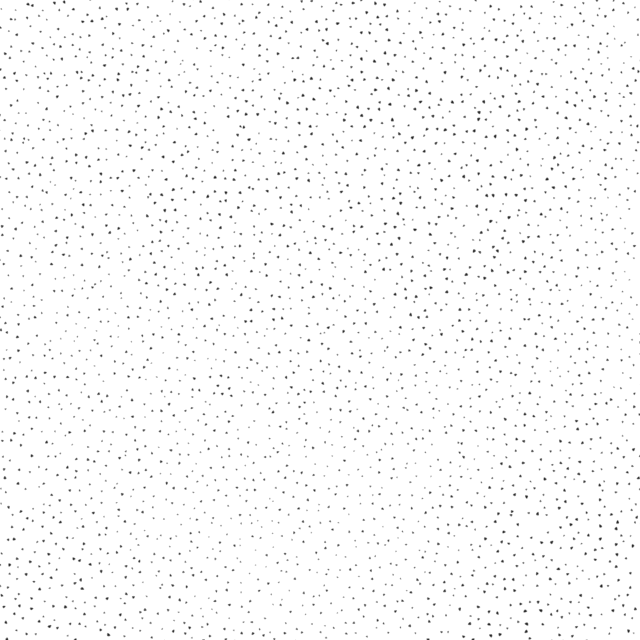
This texture is drawn by a WebGL 1 fragment shader. Its source:

```glsl
precision highp float;
// Fine hand-inked stipple: small black dots, evenly but loosely spaced on white.
// A tilted, staggered grid gets one jittered dot per cell; each dot has its own
// size, slant and wobbly outline, and slow noise swells the dots in patches.

#define CELLS 56.0          // grid cells across the canvas
#define TILT 0.33           // grid rotation in radians
#define JITTER 0.72         // wander of a dot within its cell
#define MISSING 0.03        // share of empty cells
#define RADIUS_MIN 0.0008   // dot radii in canvas units
#define RADIUS_MAX 0.0018
#define STRETCH 0.16        // strongest elongation of a dot
#define WOBBLE 0.12         // unevenness of the outline
#define PATCHES 4.0         // size patches across the canvas
#define SOFTNESS 1.05       // half width of the edge in pixels
#define PAPER vec3(1.0)
#define INK vec3(0.04)

uniform vec2 u_resolution;

float hash(vec2 p) {
  return fract(sin(dot(p, vec2(127.1, 311.7))) * 43758.5453);
}

float valueNoise(vec2 p) {
  vec2 cell = floor(p);
  vec2 f = fract(p);
  f = f * f * (3.0 - 2.0 * f);
  float low = mix(hash(cell), hash(cell + vec2(1.0, 0.0)), f.x);
  float high = mix(hash(cell + vec2(0.0, 1.0)), hash(cell + vec2(1.0)), f.x);
  return mix(low, high, f.y);
}

mat2 rotation(float angle) {
  float c = cos(angle);
  float s = sin(angle);
  return mat2(c, s, -s, c);
}

// Centre of the dot in a cell, in grid units; odd rows are staggered
vec2 dotCentre(vec2 id) {
  vec2 wander = vec2(hash(id + 3.7), hash(id + 19.3)) - 0.5;
  return id + 0.5 + vec2(0.5 * mod(id.y, 2.0), 0.0) + JITTER * wander;
}

// Ink coverage of one dot; offset and edge are in canvas units
float inkDot(vec2 offset, vec2 id, float edge) {
  float patchSize = mix(0.82, 1.25, valueNoise(id / CELLS * PATCHES + 7.0));
  float radius = mix(RADIUS_MIN, RADIUS_MAX, hash(id + 41.9)) * patchSize;

  // Slanted ellipse of constant area with a three-lobed outline
  float stretch = 1.0 + STRETCH * hash(id + 57.1);
  vec2 q = rotation(6.2832 * hash(id + 71.3)) * offset;
  q *= vec2(stretch, 1.0 / stretch);
  float around = atan(q.y, q.x + 1e-7);
  float outline = radius * (1.0 + WOBBLE * sin(3.0 * around + 6.2832 * hash(id + 83.9)));

  // Soft edge, scaled so that dots near pixel size keep their total ink
  float cover = 1.0 - smoothstep(outline - edge, outline + edge, length(q));
  float keepArea = radius * radius / (radius * radius + 0.2 * edge * edge);
  return cover * keepArea * step(MISSING, hash(id + 97.7));
}

void main() {
  float canvas = min(u_resolution.x, u_resolution.y);
  vec2 grid = rotation(TILT) * (gl_FragCoord.xy / canvas) * CELLS;
  float edge = SOFTNESS / canvas;

  // Darkest dot among the neighbouring cells
  float ink = 0.0;
  for (int y = -1; y <= 1; y++) {
    for (int x = -1; x <= 1; x++) {
      vec2 id = floor(grid) + vec2(float(x), float(y));
      vec2 offset = (grid - dotCentre(id)) / CELLS;
      ink = max(ink, inkDot(offset, id, edge));
    }
  }

  gl_FragColor = vec4(mix(PAPER, INK, ink), 1.0);
}
```
